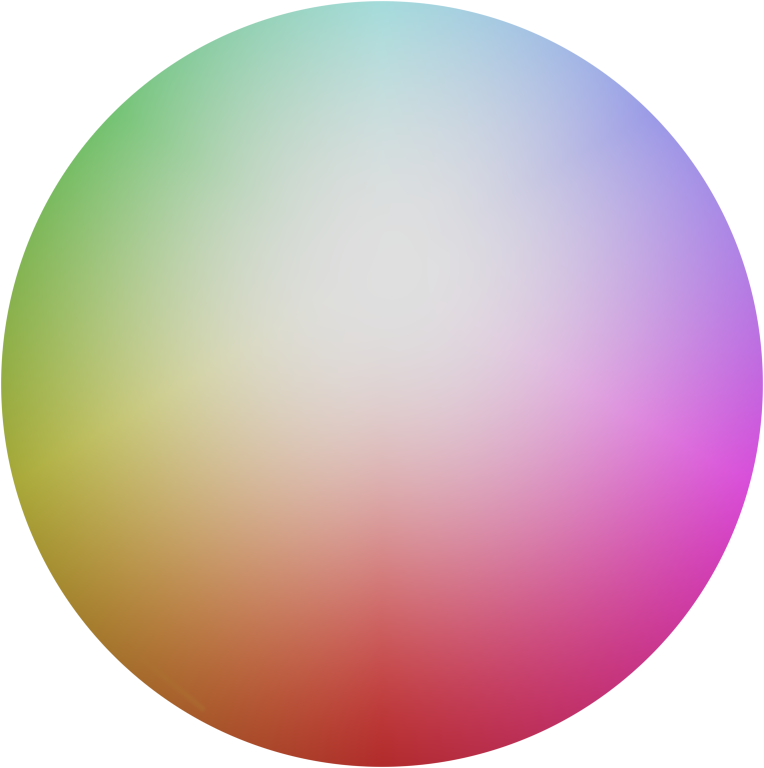
A WebGL 2 fragment shader for this texture map:

```glsl
#version 300 es
precision highp float;
// A shaded colour wheel: hue turns around a raised pale pole, on a white ground.
uniform vec2 u_resolution;
out vec4 outColor;

const float TAU = 6.2831853;
const float DISC_RADIUS = 0.997;
const vec2 POLE = vec2(0.0, 0.3);            // where the wheel is colourless
const float FULL_SATURATION = 0.77;
const float SATURATION_REACH = 1.4;          // distance from pole to full colour
const float SATURATION_CURVE = 1.25;
const vec2 COOL_SIDE = vec2(0.5, 0.866);     // direction of the paler hues
const float COOL_FADE = 0.22;
const float BASE_VALUE = 0.875;
const vec2 SHADE_SIDE = vec2(-0.766, -0.643); // direction of the darkest rim
const float SHADE_EVEN = 0.1;
const float SHADE_TILT = 0.13;
const vec2 STREAK_START = vec2(-0.67, -0.68);
const vec2 STREAK_END = vec2(-0.47, -0.845);
const vec3 STREAK_COLOR = vec3(0.67, 0.45, 0.19);

vec3 hsvToRgb(float hue, float saturation, float value) {
  vec3 ramp = abs(fract(hue + vec3(0.0, 2.0, 1.0) / 3.0) * 6.0 - 3.0) - 1.0;
  return value * mix(vec3(1.0), clamp(ramp, 0.0, 1.0), saturation);
}

float segmentDistance(vec2 p, vec2 a, vec2 b) {
  vec2 along = b - a;
  float t = clamp(dot(p - a, along) / dot(along, along), 0.0, 1.0);
  return length(p - a - along * t);
}

vec3 wheelColor(vec2 p) {
  vec2 q = p - POLE;
  float r = length(p);

  // Red points down; hue advances clockwise
  float hue = atan(-q.x, -q.y + 1e-6) / TAU;

  // Colour grows away from the pole and softens on the cool side
  float saturation = FULL_SATURATION
    * pow(smoothstep(0.0, SATURATION_REACH, length(q)), SATURATION_CURVE);
  saturation *= 1.0 - COOL_FADE * smoothstep(0.0, 1.0, dot(p, COOL_SIDE));

  // Rim shading, deepest at the lower left
  float shade = SHADE_EVEN * r * r + SHADE_TILT * r * dot(p, SHADE_SIDE);
  return hsvToRgb(hue, saturation, BASE_VALUE - shade);
}

void main() {
  vec2 p = 2.0 * gl_FragCoord.xy / u_resolution - 1.0;
  float pixel = 2.0 / min(u_resolution.x, u_resolution.y);

  vec3 color = wheelColor(p);

  // Faint streak near the lower left rim
  float streak = 1.0 - smoothstep(0.0, 0.014, segmentDistance(p, STREAK_START, STREAK_END));
  color = mix(color, STREAK_COLOR, 0.4 * streak);

  // Disc over the white ground
  float edge = length(p) - DISC_RADIUS;
  color = mix(color, vec3(1.0), smoothstep(-0.7 * pixel, 0.7 * pixel, edge));
  outColor = vec4(color, 1.0);
}
```
